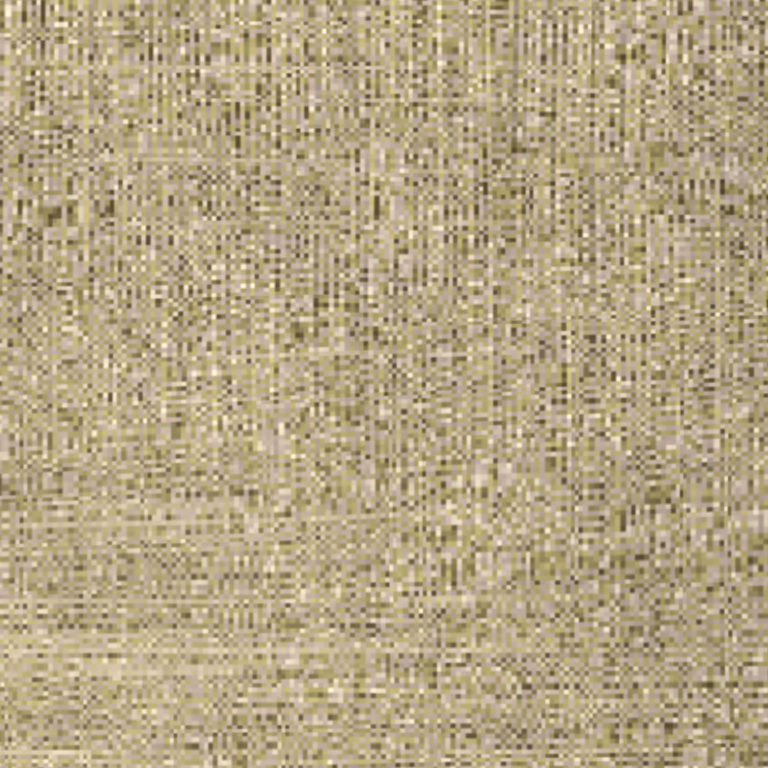
Reproduce this texture procedurally as a WebGL 1 fragment shader.

```glsl
precision highp float;
uniform vec2 u_resolution;

const vec3 PINK_BEIGE = vec3(0.725, 0.65, 0.60);
const vec3 CREAM = vec3(0.93, 0.88, 0.78);
const vec3 YELLOW_OLIVE = vec3(0.735, 0.69, 0.455);
const vec3 DARK_GAP = vec3(0.37, 0.31, 0.20);
const vec3 SLUB_LIGHT = vec3(0.85, 0.79, 0.68);
const float THREADS = 156.0;      // threads across the canvas
const float EDGE_SOFTNESS = 0.38; // half width of the blend between crossings
const float THREAD_VARIATION = 0.13;
const float LINE_CONTRAST = 0.09; // alternation of neighbouring threads
const float SHIFT_SHARE = 0.22;   // share of thread runs that slip by one
const float THREAD_DRIFT = 1.1;   // uneven spacing, in threads
const float PATCH_VARIATION = 0.11;
const float SIDE_SHADE = 0.06;
const float WEFT_TILT = 0.035;
const float WOBBLE = 0.004;

float hash(vec2 p) {
  vec3 q = fract(p.xyx * 0.1031);
  q += dot(q, q.yzx + 33.33);
  return fract((q.x + q.y) * q.z);
}

float noise(vec2 p) {
  vec2 i = floor(p);
  vec2 f = fract(p);
  f = f * f * (3.0 - 2.0 * f);
  return mix(mix(hash(i), hash(i + vec2(1.0, 0.0)), f.x),
             mix(hash(i + vec2(0.0, 1.0)), hash(i + 1.0), f.x), f.y);
}

// Tone of one thread along its length, from long and short runs
float threadTone(float thread, float along) {
  return 0.45 * noise(vec2(thread * 7.0, along * 4.0))
       + 0.55 * noise(vec2(thread * 7.0 + 3.0, along * 19.0));
}

// One where a run of the thread slips against its neighbours
float threadShift(float thread, float along) {
  float run = floor(along * 9.0 + hash(vec2(thread, 57.0)));
  return step(1.0 - SHIFT_SHARE, hash(vec2(thread, run + 151.0)));
}

// Colour of one crossing, where either the warp or the weft lies on top
vec3 crossing(vec2 cell) {
  vec2 at = cell / THREADS;
  float column = threadTone(cell.x, at.y);
  float row = threadTone(cell.y + 500.0, at.x);

  // Columns lead at the top, rows lead at the lower left
  float upright = smoothstep(0.15, 0.7, at.y + 0.25 * at.x);
  float level = 1.1 - 0.65 * upright;
  float columnLine = mod(cell.x, 2.0) - 0.5;
  float rowLine = mod(cell.y, 2.0) - 0.5;

  float shift = threadShift(cell.x, at.y) + threadShift(cell.y + 500.0, at.x);
  float warpOnTop = mod(cell.x + cell.y + shift, 2.0);
  if (hash(cell + 301.0) > 0.92) warpOnTop = 1.0 - warpOnTop;

  // Dark gaps gather along single threads
  float grain = hash(cell + 17.0);
  float gather = 1.0 + upright * (1.3 * (column - 0.5) + 0.7 * columnLine)
               + level * (1.0 * (row - 0.5) + 0.5 * rowLine);
  float gap = clamp((0.10 + 0.74 * grain * grain) * gather, 0.0, 1.0);
  vec3 weft = mix(PINK_BEIGE, CREAM, grain * grain * grain);
  vec3 warp = mix(YELLOW_OLIVE, DARK_GAP, gap);
  float flatWeft = (1.0 - smoothstep(0.1, 0.65, at.x))
                 * (1.0 - smoothstep(0.3, 0.65, at.y));
  vec3 color = mix(weft, warp, warpOnTop);
  color = mix(color, 0.5 * (PINK_BEIGE + YELLOW_OLIVE), 0.03 + 0.18 * flatWeft);

  // Uneven thread thickness along both directions
  float columnWeight = 0.45 + 0.75 * upright;
  color *= 1.0 + THREAD_VARIATION
         * ((0.5 - column) * columnWeight + (0.5 - row) * level)
         - LINE_CONTRAST * (columnLine * upright + rowLine * level * 0.8);

  // Light slubs in the weft, mostly on the left
  float slubRow = step(0.91, hash(vec2(cell.y, 411.0)));
  float slubRun = smoothstep(0.45, 0.75, noise(vec2(at.x * 5.0, cell.y * 3.0)));
  float slub = slubRow * slubRun * (1.0 - 0.8 * smoothstep(0.25, 0.9, at.x));
  color = mix(color, SLUB_LIGHT, 0.55 * slub);

  // Dark runs in the warp, mostly at the upper right
  float darkColumn = step(0.82, hash(vec2(cell.x, 733.0)));
  float darkRun = smoothstep(0.4, 0.75, noise(vec2(cell.x * 3.0, at.y * 8.0)));
  float upperRight = smoothstep(0.35, 0.8, at.y) * smoothstep(0.0, 0.8, at.x);
  return color * (1.0 - 0.12 * darkColumn * darkRun * upperRight);
}

void main() {
  vec2 uv = gl_FragCoord.xy / u_resolution;

  // Gentle distortion of the cloth
  float bend = (uv.y - 0.43) / 0.2;
  vec2 cloth = uv;
  cloth.y -= WEFT_TILT * uv.x * exp(-bend * bend);
  cloth += WOBBLE * (vec2(noise(uv * 4.0 + 5.0), noise(uv * 5.0 + 40.0)) - 0.5);

  // Threads of uneven width, then a soft blend of the four nearest crossings
  vec2 grid = cloth * THREADS;
  grid += THREAD_DRIFT * vec2(noise(vec2(cloth.x * 50.0, cloth.y * 3.0)),
                              noise(vec2(cloth.x * 3.0, cloth.y * 50.0 + 60.0)));
  vec2 cell = floor(grid);
  vec2 blend = smoothstep(0.5 - EDGE_SOFTNESS, 0.5 + EDGE_SOFTNESS, fract(grid));
  vec3 below = mix(crossing(cell), crossing(cell + vec2(1.0, 0.0)), blend.x);
  vec3 above = mix(crossing(cell + vec2(0.0, 1.0)), crossing(cell + 1.0), blend.x);
  vec3 color = mix(below, above, blend.y);

  // Broad folds and shade toward the right
  float patches = 0.6 * noise(uv * vec2(5.0, 4.0) + 8.0) + 0.4 * noise(uv * 13.0);
  color *= 1.02 + PATCH_VARIATION * (patches - 0.5) - SIDE_SHADE * (uv.x - 0.45);

  gl_FragColor = vec4(clamp(color, 0.0, 1.0), 1.0);
}
```
